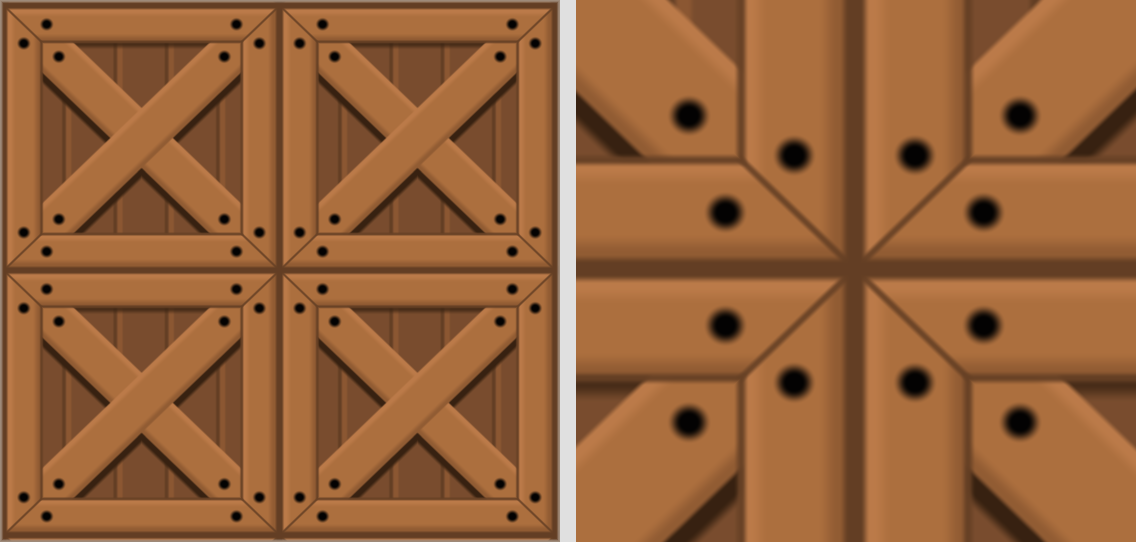
Left, the full canvas; right, a detail of the centre.
Give the GLSL for this pattern, as a Shadertoy shader.

```glsl
// Wooden crates in a two by two grid: mitred frame, crossed braces, nails.
// Each crate is a unit cell centred on zero with y pointing down; boards are
// soft-edged bands, lit from the upper left and shaded on the far side.

const vec3 WOOD   = vec3(0.675, 0.435, 0.243);
const vec3 LIGHT  = vec3(0.735, 0.480, 0.285);
const vec3 SHADE  = vec3(0.570, 0.360, 0.200);
const vec3 PANEL  = vec3(0.475, 0.300, 0.180);
const vec3 SEAM   = vec3(0.390, 0.245, 0.140);
const vec3 SHADOW = vec3(0.215, 0.130, 0.065);
const vec3 NAIL   = vec3(0.012, 0.008, 0.006);
const vec3 RIM    = vec3(0.620, 0.540, 0.475);

const float SOFT = 0.006;
const float INNER = 0.363;  // half size of the opening inside the frame
const float BRACE = 0.113;  // half width of a brace, measured along an axis

// Coverage of the region where distance d is negative.
float cover(float d, float soft) {
    return 1.0 - smoothstep(-soft, soft, d);
}

float stroke(float d, float halfWidth) {
    return cover(abs(d) - halfWidth, SOFT * 0.8);
}

// Board colour across its width: bright first edge, dark last edge.
vec3 board(float v, float halfWidth, float bevel) {
    vec3 col = mix(LIGHT, WOOD, smoothstep(0.3, 1.0, (v + halfWidth) / bevel));
    return mix(col, SHADE, smoothstep(-bevel, -0.25 * bevel, v - halfWidth));
}

// Upright planks, each joint a dark groove beside a pale edge.
vec3 backPanel(vec2 p) {
    float pitch = 0.186;
    float x = (fract(p.x / pitch) - 0.5) * pitch;
    vec3 col = mix(PANEL, vec3(0.545, 0.340, 0.195), stroke(x - 0.015, 0.009));
    col = mix(col, SEAM, stroke(x + 0.003, 0.006));
    return mix(col, SHADOW, 0.75 * cover(p.y + INNER - 0.020, 0.012));
}

// Lay a diagonal board over col; v runs across it, downwards.
vec3 addBrace(vec3 col, float v) {
    return mix(col, board(v, BRACE, 0.040), cover(abs(v) - BRACE, SOFT));
}

float braceShadow(float v) {
    return cover(abs(v - 0.129) - 0.020, 0.012);
}

vec3 frameBoard(vec2 p) {
    vec2 a = abs(p);
    float mid = 0.5 * (INNER + 0.488);
    vec2 v = p - sign(p) * mid;
    vec3 upright = board(v.x, 0.063, 0.034);
    vec3 level = board(v.y, 0.063, 0.034);
    return mix(upright, level, cover(a.x - a.y, SOFT));
}

float nails(vec2 p) {
    vec2 spots[3] = vec2[3](vec2(0.344, 0.429), vec2(0.427, 0.357), vec2(0.300, 0.307));
    float d = 1.0;
    for (int i = 0; i < 3; i++) d = min(d, length(abs(p) - spots[i]));
    return cover(d - 0.0185, 0.009);
}

vec3 crate(vec2 p) {
    vec2 a = abs(p);
    float reach = max(a.x, a.y);
    float rising = p.x + p.y;
    float falling = p.y - p.x;

    // Opening: planks, cast shadows, then the two braces
    vec3 col = backPanel(p);
    col = mix(col, SHADOW, max(braceShadow(rising), braceShadow(falling)));
    col = addBrace(col, falling);
    col = addBrace(col, rising);

    // Frame with its mitre, inner and outer seams
    float inFrame = cover(INNER - reach, SOFT);
    col = mix(col, frameBoard(p), inFrame);
    col = mix(col, SEAM, 0.85 * inFrame * stroke(a.x - a.y, 0.0055));
    col = mix(col, SEAM, 0.9 * stroke(reach - INNER, 0.005));
    col = mix(col, SEAM, cover(0.487 - reach, SOFT));

    return mix(col, NAIL, nails(p));
}

void mainImage(out vec4 fragColor, in vec2 fragCoord) {
    vec2 uv = fragCoord / iResolution.xy;
    vec2 grid = (uv - vec2(0.4992, 0.5012)) * vec2(2.030, -2.0466);
    vec3 col = crate(fract(grid) - 0.5);

    // Pale fade around the whole canvas
    vec2 margin = min(uv, 1.0 - uv);
    float rim = 1.0 - smoothstep(0.001, 0.007, min(margin.x, margin.y));
    fragColor = vec4(mix(col, RIM, rim), 1.0);
}
```
